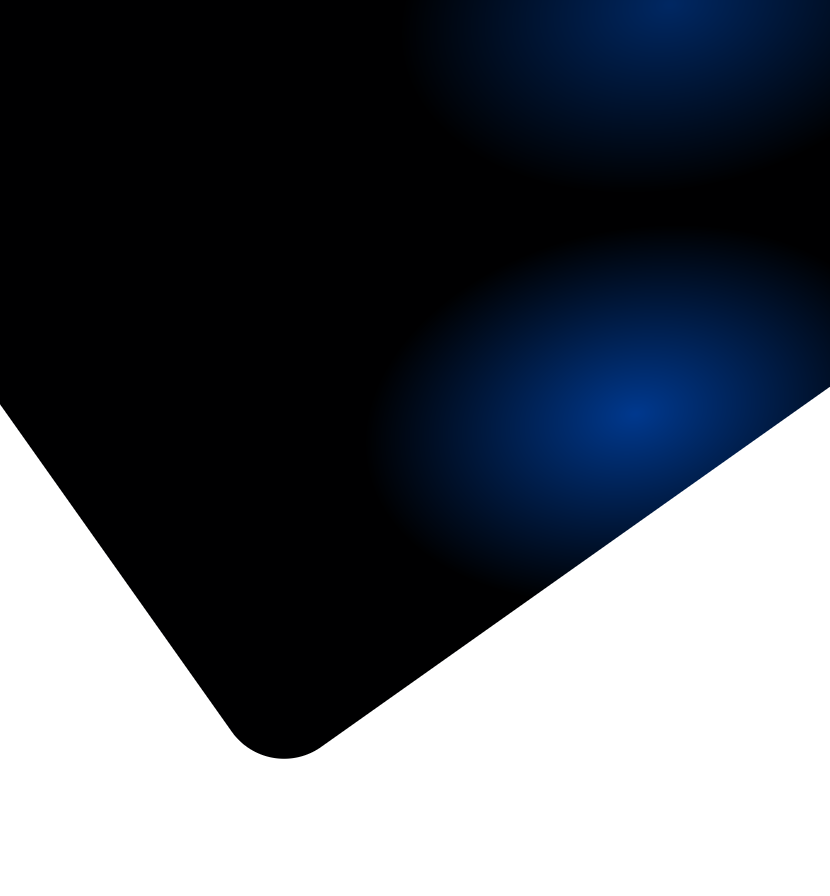
Give the GLSL for this background, as a Shadertoy shader.

```glsl
const vec3 PAPER = vec3(1.0);
const vec3 PANEL = vec3(0.0, 0.0, 0.002);
const vec3 LOWER_GLOW = vec3(0.0, 0.222, 0.555);
const vec3 UPPER_GLOW = vec3(0.0, 0.155, 0.385);

// Lengths are fractions of the canvas height, angles are radians
const vec2 CORNER = vec2(0.300, 0.125);
const float CORNER_RADIUS = 0.0715;
const float PANEL_TILT = 0.616;
const vec2 LOWER_CENTER = vec2(0.709, 0.538);
const vec2 UPPER_CENTER = vec2(0.748, 0.995);
const vec2 GLOW_RADII = vec2(0.306, 0.207);
const float GLOW_TILT = 0.20;

// Coordinates of p along axes turned counterclockwise by angle
vec2 toTilted(vec2 p, float angle) {
    float c = cos(angle), s = sin(angle);
    return vec2(c * p.x + s * p.y, c * p.y - s * p.x);
}

// Signed distance to a rounded quadrant, negative inside
float roundedCorner(vec2 p, float radius) {
    vec2 q = radius - p;
    return length(max(q, 0.0)) + min(max(q.x, q.y), 0.0) - radius;
}

// Linear falloff from the centre to the rim of a tilted ellipse
float ellipseGlow(vec2 p, vec2 center) {
    vec2 q = toTilted(p - center, GLOW_TILT) / GLOW_RADII;
    return max(1.0 - length(q), 0.0);
}

void mainImage(out vec4 fragColor, in vec2 fragCoord) {
    vec2 p = fragCoord / iResolution.y;
    float pixel = 1.0 / iResolution.y;

    // Dark panel lit by two glows
    vec3 color = PANEL;
    color += LOWER_GLOW * ellipseGlow(p, LOWER_CENTER);
    color += UPPER_GLOW * ellipseGlow(p, UPPER_CENTER);

    // Antialiased panel edge over the paper
    float edge = roundedCorner(toTilted(p - CORNER, PANEL_TILT), CORNER_RADIUS);
    float outside = clamp(0.5 + edge / pixel, 0.0, 1.0);
    fragColor = vec4(mix(color, PAPER, outside), 1.0);
}
```
